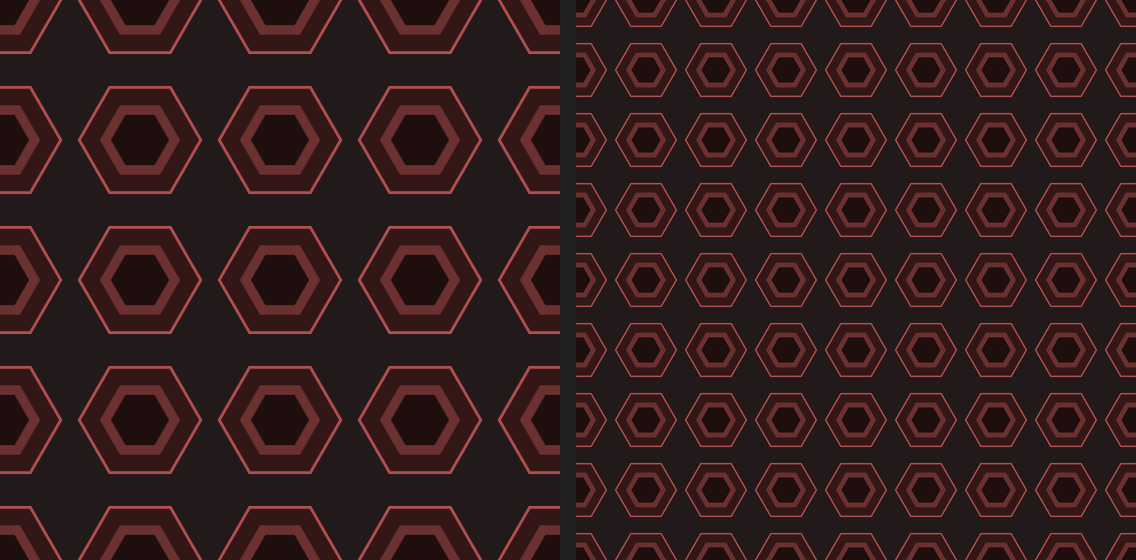
Left: one tile. Right: repeated 2 by 2.
Give the GLSL for this pattern, as a Shadertoy shader.

```glsl
// Square grid of outlined hexagons, each holding a ring around a dark core.

const float REPEATS = 4.0;          // cells across and down

// Centre-to-side distances, in cells
const float OUTLINE_OUTER = 0.386;
const float OUTLINE_INNER = 0.3658;
const float RING_OUTER = 0.248;
const float RING_INNER = 0.180;

const vec3 GROUND_COLOR  = vec3(0.133, 0.100, 0.102);
const vec3 OUTLINE_COLOR = vec3(0.690, 0.310, 0.310);
const vec3 BAND_COLOR    = vec3(0.200, 0.090, 0.090);
const vec3 RING_COLOR    = vec3(0.420, 0.190, 0.190);
const vec3 CORE_COLOR    = vec3(0.118, 0.055, 0.055);

// Distance from the centre to the parallel side; corners point left and right
float hexRadius(vec2 p) {
    p = abs(p);
    return max(p.y, dot(p, vec2(0.8660254, 0.5)));
}

// Coverage of a hexagon, softened over one pixel
float hexMask(float radius, float size, float pixel) {
    return clamp(0.5 + (size - radius) / pixel, 0.0, 1.0);
}

void mainImage(out vec4 fragColor, in vec2 fragCoord) {
    // Cells are centred on the canvas corners, so the edges wrap
    vec2 cell = fract(fragCoord / iResolution.xy * REPEATS + 0.5) - 0.5;
    float pixel = REPEATS / min(iResolution.x, iResolution.y);
    float radius = hexRadius(cell);

    // Nested layers, from the outside in
    vec3 color = GROUND_COLOR;
    color = mix(color, OUTLINE_COLOR, hexMask(radius, OUTLINE_OUTER, pixel));
    color = mix(color, BAND_COLOR, hexMask(radius, OUTLINE_INNER, pixel));
    color = mix(color, RING_COLOR, hexMask(radius, RING_OUTER, pixel));
    color = mix(color, CORE_COLOR, hexMask(radius, RING_INNER, pixel));

    fragColor = vec4(color, 1.0);
}
```
